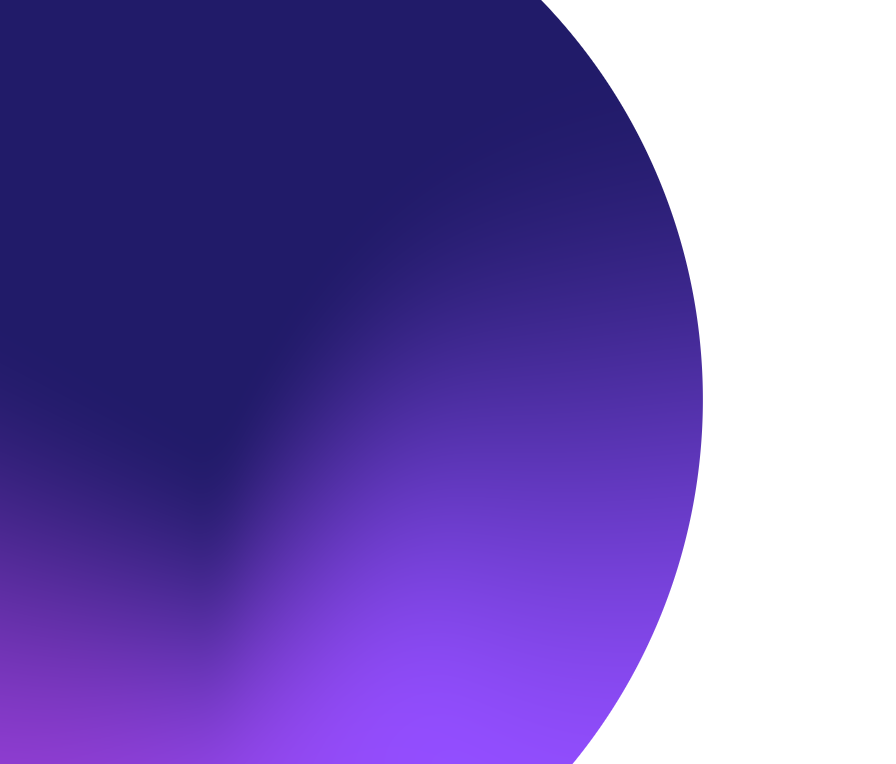
Reproduce this background procedurally as a WebGL 2 fragment shader.

```glsl
#version 300 es
precision highp float;
// A large disc on white, cropped by the left, top and bottom edges.
// Its fill fades from deep indigo to violet; the fade starts and ends
// at depths that bend with x, leaving a dark tongue at the lower left.

uniform vec2 u_resolution;
out vec4 fragColor;

const vec3 WHITE = vec3(1.0);
const vec3 INDIGO = vec3(0.13, 0.105, 0.413);
const vec3 ORCHID = vec3(0.58, 0.245, 0.84);
const vec3 VIOLET = vec3(0.575, 0.305, 1.0);

const vec2 DISC_CENTER = vec2(0.168, 0.477);
const float DISC_RADIUS = 0.752;

float smoothMin(float a, float b, float k) {
    float h = max(k - abs(a - b), 0.0) / k;
    return min(a, b) - 0.25 * k * h * h;
}

float bell(float x, float center, float width) {
    float d = (x - center) / width;
    return exp(-d * d);
}

// Depth below the top where the glow begins: a rise, then a long decay
float glowStart(float x) {
    float rise = 0.417 + 0.57 * x;
    float decay = 0.575 * exp((0.284 - x) / 0.253);
    return smoothMin(rise, decay, 0.09);
}

// Depth at which the glow reaches full strength
float glowEnd(float x) {
    return 1.104 - 0.107 * bell(x, 0.521, 0.169);
}

vec3 discFill(vec2 p) {
    float glow = smoothstep(glowStart(p.x), glowEnd(p.x), 1.0 - p.y);
    vec3 glowColor = mix(ORCHID, VIOLET, smoothstep(0.0, 0.613, p.x));
    return mix(INDIGO, glowColor, glow);
}

// Antialiased coverage of a circle
float discMask(vec2 p, vec2 center, float radius, float pixel) {
    float dist = length(p - center) - radius;
    return clamp(0.5 - dist / pixel, 0.0, 1.0);
}

void main() {
    // Canvas height is one unit
    float pixel = 1.0 / u_resolution.y;
    vec2 p = gl_FragCoord.xy * pixel;

    float mask = discMask(p, DISC_CENTER, DISC_RADIUS, pixel);
    fragColor = vec4(mix(WHITE, discFill(p), mask), 1.0);
}
```
